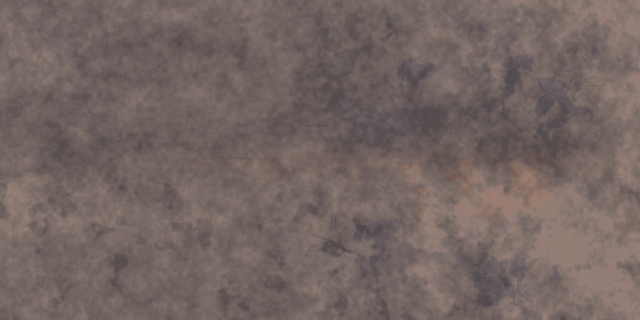
This texture is drawn by a Shadertoy shader. Its source:

```glsl
// Weathered brown stone: cloudy mottling, soft-edged dark stains and a dim
// horizontal seam. Layered noise and broad glows are summed into one tone,
// which a five-colour ramp turns into pigment before faint tints are added.

const vec3 UMBER = vec3(0.362, 0.322, 0.318);
const vec3 TAUPE = vec3(0.415, 0.362, 0.357);
const vec3 STONE = vec3(0.450, 0.398, 0.382);
const vec3 CLAY  = vec3(0.492, 0.432, 0.410);
const vec3 SAND  = vec3(0.556, 0.476, 0.448);
const vec3 RUST_TINT  = vec3(0.040, 0.002, -0.022);
const vec3 SLATE_TINT = vec3(-0.014, -0.004, 0.016);

float hash(vec2 p) {
    vec3 q = fract(vec3(p.xyx) * 0.1031);
    q += dot(q, q.yzx + 33.33);
    return fract((q.x + q.y) * q.z);
}

float noise(vec2 p) {
    vec2 cell = floor(p), f = fract(p);
    f = f * f * (3.0 - 2.0 * f);
    float low = mix(hash(cell), hash(cell + vec2(1, 0)), f.x);
    float high = mix(hash(cell + vec2(0, 1)), hash(cell + vec2(1, 1)), f.x);
    return mix(low, high, f.y);
}

// Fractal noise, centred on zero with a spread of about one
float clouds(vec2 p, int octaves) {
    float sum = 0.0, weight = 0.5;
    for (int i = 0; i < octaves; i++) {
        sum += weight * (noise(p) - 0.5);
        p = mat2(1.6, 1.2, -1.2, 1.6) * p + 17.3;
        weight *= 0.56;
    }
    return sum / 0.125;
}

float glow(vec2 p, vec2 centre, vec2 size) {
    vec2 d = (p - centre) / size;
    return exp(-dot(d, d));
}

// Short thin line fading at both ends
float crack(vec2 p, vec2 centre, float slope, float halfLength) {
    vec2 d = p - centre;
    d.y -= slope * d.x + 0.010 * (noise(p * 30.0) - 0.5);
    float width = 0.0035;
    return exp(-d.y * d.y / (width * width))
         * (1.0 - smoothstep(0.4, 1.0, abs(d.x) / halfLength));
}

// Broad light and dark regions
float layoutTone(vec2 p) {
    float tone = 0.0;
    tone += 1.7 * glow(p, vec2(1.98, 0.88), vec2(0.20, 0.30));
    tone += 1.2 * glow(p, vec2(1.62, 0.32), vec2(0.55, 0.17));
    tone += 0.8 * glow(p, vec2(1.92, 0.15), vec2(0.22, 0.20));
    tone += 1.0 * glow(p, vec2(0.03, 0.36), vec2(0.18, 0.09));
    tone += 0.9 * glow(p, vec2(0.08, 0.85), vec2(0.20, 0.18));
    tone += 0.7 * glow(p, vec2(1.58, 0.86), vec2(0.12, 0.12));
    tone -= 1.0 * glow(p, vec2(1.28, 0.66), vec2(0.32, 0.18));
    tone -= 0.7 * glow(p, vec2(1.70, 0.62), vec2(0.18, 0.16));
    tone -= 0.7 * glow(p, vec2(0.90, 0.57), vec2(1.10, 0.09));
    tone -= 0.3 * glow(p, vec2(0.45, 0.75), vec2(0.50, 0.20));
    tone -= 0.3 * glow(p, vec2(0.70, 0.08), vec2(0.45, 0.20));
    return tone;
}

// Where ragged stains gather
float stainArea(vec2 p) {
    return glow(p, vec2(1.22, 0.85), vec2(0.22, 0.20))
         + glow(p, vec2(1.70, 0.72), vec2(0.22, 0.24))
         + glow(p, vec2(1.12, 0.25), vec2(0.17, 0.14))
         + glow(p, vec2(1.60, 0.12), vec2(0.20, 0.16))
         + 0.5 * glow(p, vec2(0.15, 0.75), vec2(0.25, 0.30));
}

// Even ramp whose ends continue a little past the outer colours
vec3 pigment(float tone) {
    vec3 colour = mix(UMBER, TAUPE, clamp((tone + 1.6) / 0.85, -0.5, 1.0));
    colour += (STONE - TAUPE) * clamp((tone + 0.75) / 0.75, 0.0, 1.0);
    colour += (CLAY - STONE) * clamp(tone / 0.75, 0.0, 1.0);
    return colour + (SAND - CLAY) * clamp((tone - 0.75) / 0.85, 0.0, 1.3);
}

void mainImage(out vec4 fragColor, in vec2 fragCoord) {
    vec2 p = fragCoord / iResolution.y;
    p.x *= 2.0 * iResolution.y / iResolution.x;
    vec2 warp = 0.014 * vec2(clouds(p * 11.0, 4), clouds(p * 11.0 + 40.0, 4));
    vec2 q = p + warp;

    // Cloudy body and fine grain, rougher toward the right
    float rough = mix(0.75, 1.0, smoothstep(0.7, 1.4, p.x));
    float tone = layoutTone(q) + 0.02;
    tone += 0.36 * rough * clouds(q * 6.0, 4);
    tone += 0.46 * rough * clouds(p * 20.0 + 9.0, 4);
    tone += 0.25 * clouds(p * 64.0 + 3.0, 3);

    // Ragged stains, scattered specks and one pale round spot
    float stain = smoothstep(0.0, 0.9, clouds(q * 14.0 + 61.0, 5)) * min(stainArea(p), 1.0);
    float speck = smoothstep(1.1, 1.9, clouds(p * 17.0 + 27.0, 3))
                * (1.0 - smoothstep(0.40, 0.52, p.y));
    float spot = 1.0 - smoothstep(0.034, 0.060, length(p + 0.7 * warp - vec2(1.39, 0.77)));
    tone -= 1.3 * stain + 1.2 * speck;
    tone = mix(tone, 0.9 + 0.4 * clouds(p * 30.0, 4), 0.85 * spot);

    // Hairline cracks
    tone -= 1.0 * crack(p, vec2(0.99, 0.608), 0.0, 0.06);
    tone -= 0.9 * crack(p, vec2(0.75, 0.503), 0.0, 0.06);
    tone -= 1.0 * crack(p, vec2(1.05, 0.235), -0.5, 0.10);

    // Warm rust and cool slate tints
    float rust = smoothstep(0.7, 2.0, clouds(q * 13.0 + 83.0, 4))
               * glow(p, vec2(1.60, 0.42), vec2(0.75, 0.13));
    float seam = 0.25 * glow(p, vec2(1.3, 0.49), vec2(0.9, 0.05));
    float slate = stain + glow(q, vec2(1.20, 0.62), vec2(0.12, 0.06));
    vec3 colour = pigment(tone) + RUST_TINT * (rust + seam) + SLATE_TINT * min(slate, 1.0);
    fragColor = vec4(colour, 1.0);
}
```
